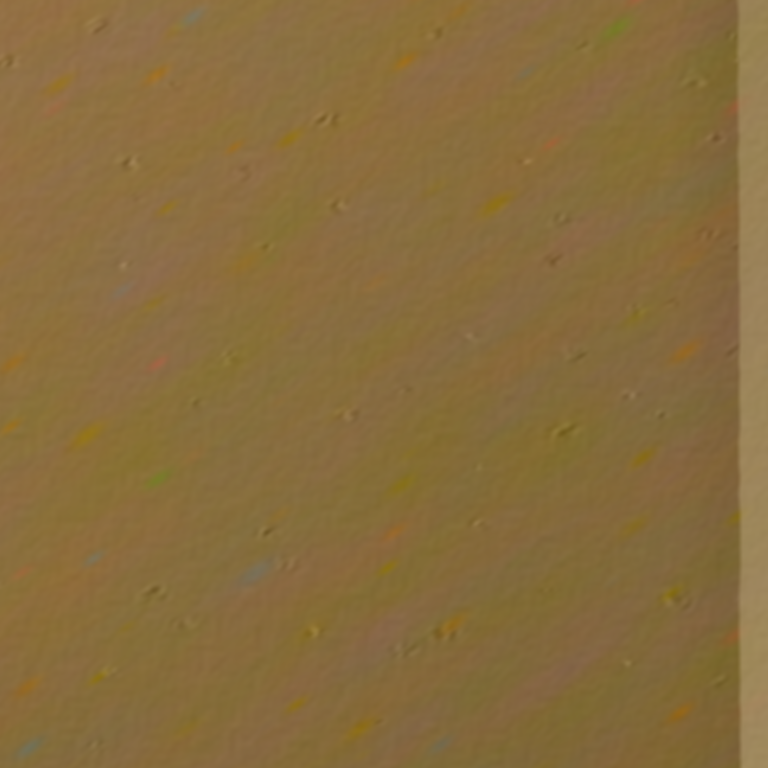
Reproduce this texture procedurally as a WebGL 1 fragment shader.

```glsl
precision highp float;
// Worn ochre plaster beside a paler strip at the right edge.
// A soft diagonal gradient carries slanted chroma streaks, sparse colour
// smudges, fine relief grain and a few small rippled scuffs.
uniform vec2 u_resolution;

const float STREAK_ANGLE = 0.61;
const float SMUDGE_CELL = 0.085;
const float SCUFF_CELL = 0.095;

float hash(vec2 p) {
  vec3 q = fract(p.xyx * vec3(0.1031, 0.1030, 0.0973));
  q += dot(q, q.yzx + 33.33);
  return fract((q.x + q.y) * q.z);
}

vec2 hash2(vec2 p) {
  return vec2(hash(p + 17.3), hash(p + 71.9));
}

// Smooth value noise in -1..1.
float noise(vec2 p) {
  vec2 i = floor(p), f = fract(p);
  f = f * f * (3.0 - 2.0 * f);
  float low = mix(hash(i), hash(i + vec2(1.0, 0.0)), f.x);
  float high = mix(hash(i + vec2(0.0, 1.0)), hash(i + 1.0), f.x);
  return 2.0 * mix(low, high, f.y) - 1.0;
}

float fbm(vec2 p) {
  float sum = 0.0, amp = 0.55;
  for (int i = 0; i < 4; i++) {
    sum += amp * noise(p);
    p = p * 2.03 + 19.7;
    amp *= 0.55;
  }
  return sum;
}

vec2 rotate(vec2 p, float a) {
  float c = cos(a), s = sin(a);
  return vec2(c * p.x + s * p.y, c * p.y - s * p.x);
}

// Tint offset of a smudge: mostly yellow and orange, some red, green, blue.
vec3 smudgeTint(float pick) {
  vec3 tint = vec3(0.02, 0.015, -0.15);
  tint = mix(tint, vec3(0.07, -0.005, -0.12), step(0.36, pick));
  tint = mix(tint, vec3(0.09, -0.03, 0.0), step(0.62, pick));
  tint = mix(tint, vec3(-0.07, 0.05, -0.07), step(0.76, pick));
  return mix(tint, vec3(-0.07, 0.02, 0.11), step(0.87, pick));
}

// Sum of soft elongated smudges scattered on a jittered grid.
vec3 smudges(vec2 p, float cell) {
  vec2 id = floor(p / cell);
  vec3 sum = vec3(0.0);
  for (int y = -1; y <= 1; y++) {
    for (int x = -1; x <= 1; x++) {
      vec2 c = id + vec2(float(x), float(y));
      vec2 d = p - (c + hash2(c)) * cell;
      float size = mix(0.55, 1.25, hash(c + 5.1));
      d /= vec2(0.022, 0.0085) * size;
      float strength = smoothstep(0.35, 1.0, hash(c + 41.7));
      sum += smudgeTint(hash(c + 9.4)) * strength * exp(-dot(d, d));
    }
  }
  return sum;
}

// Mask of small scuffed patches.
float scuffs(vec2 p, float cell) {
  vec2 id = floor(p / cell);
  float mask = 0.0;
  for (int y = -1; y <= 1; y++) {
    for (int x = -1; x <= 1; x++) {
      vec2 c = id + vec2(float(x), float(y)) + 60.0;
      vec2 d = p - (c - 60.0 + hash2(c)) * cell;
      float size = mix(0.5, 1.3, hash(c + 3.7));
      d /= vec2(0.016, 0.009) * size;
      mask += step(0.45, hash(c + 28.0)) * exp(-dot(d, d));
    }
  }
  return mask;
}

// Difference of two shifted noises gives a lit, embossed grain.
float relief(vec2 p, float scale) {
  vec2 q = p * scale;
  return noise(q) - noise(q + vec2(0.45, -0.55));
}

// Plaster gradient: light at upper left, dim toward the strip.
vec3 wallColor(vec2 p) {
  float light = clamp(0.5 + 0.5 * (p.y - p.x) + 0.12 * fbm(p * 3.0), 0.0, 1.0);
  vec3 wall = mix(vec3(0.495, 0.398, 0.213), vec3(0.568, 0.447, 0.264), light);
  return wall * (1.0 - 0.07 * smoothstep(0.86, 0.96, p.x) * mix(0.4, 1.0, p.y));
}

void main() {
  vec2 p = gl_FragCoord.xy / u_resolution;
  vec2 along = rotate(p, STREAK_ANGLE);

  // Base wall and pale strip with a slightly wavering edge.
  float edge = 0.9635 - 0.003 * p.y + 0.0012 * noise(vec2(p.y * 45.0, 2.0));
  float strip = smoothstep(edge - 0.004, edge + 0.005, p.x);
  vec3 stripColor = mix(vec3(0.625, 0.535, 0.365), vec3(0.595, 0.505, 0.33), p.y);
  vec3 color = mix(wallColor(p), stripColor, strip);

  // Chroma streaks and smudges, fainter on the strip.
  float pink = fbm(along * vec2(7.0, 22.0) + 4.0);
  float yellow = fbm(along * vec2(6.0, 19.0) + 53.0);
  vec3 chroma = pink * vec3(0.022, -0.014, 0.026);
  chroma += yellow * vec3(0.008, 0.005, -0.048);
  chroma += smudges(along + 3.0, SMUDGE_CELL);
  color += chroma * mix(1.0, 0.35, strip);

  // Fine grain everywhere, stronger ripples inside scuffs.
  float grain = 0.008 * relief(p, 120.0) + 0.006 * relief(p + 7.0, 60.0);
  float ripple = 0.075 * relief(along * vec2(0.6, 1.0) + 11.0, 130.0);
  color += grain + ripple * scuffs(p, SCUFF_CELL) * (1.0 - strip);

  gl_FragColor = vec4(clamp(color, 0.0, 1.0), 1.0);
}
```
